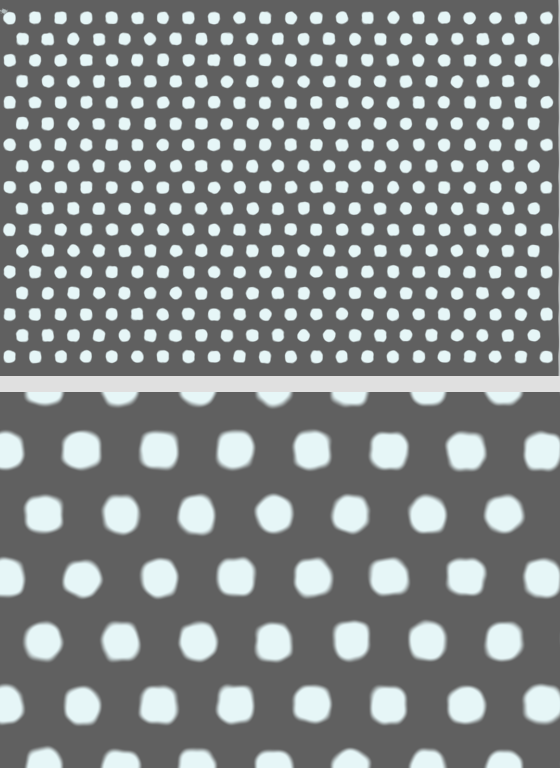
Top, the full canvas; bottom, a detail of the centre.
Reproduce this pattern procedurally as a WebGL 2 fragment shader.

```glsl
#version 300 es
precision highp float;
// Staggered rows of pale, slightly uneven hand-cut dots on a dark grey ground.

uniform vec2 u_resolution;
out vec4 fragColor;

// Lengths are fractions of the canvas height.
const vec3 GROUND = vec3(0.378, 0.378, 0.378);
const vec3 DOT = vec3(0.900, 0.965, 0.970);
const vec3 EDGE_STRIP = vec3(0.84, 0.86, 0.86);
const float ROWS = 17.0;
const float COLUMNS = 22.0;                   // shifted rows hold one dot fewer
const vec2 SPACING = vec2(0.0680, 0.05632);
const vec2 FIRST_DOT = vec2(0.0254, 0.0475);  // from the top left corner
const float RADIUS = 0.0162;
const float SOFTNESS = 0.0028;
const float JITTER = 0.0007;
const float STRETCH = 0.06;
const float WOBBLE = 0.0022;
const float WOBBLE_SCALE = 75.0;
const float STRIP_WIDTH = 0.0036;
const vec2 SCUFF_CENTRE = vec2(0.010, 0.030);
const vec2 SCUFF_SIZE = vec2(0.009, 0.0055);

vec2 hash2(vec2 p) {
    vec3 q = fract(p.xyx * vec3(0.1031, 0.1030, 0.0973));
    q += dot(q, q.yzx + 33.33);
    return fract((q.xx + q.yz) * q.zy);
}

float cornerGradient(vec2 cell, vec2 corner, vec2 f) {
    float angle = 6.28318 * hash2(cell + corner).x;
    return dot(vec2(cos(angle), sin(angle)), f - corner);
}

float gradientNoise(vec2 p) {
    vec2 cell = floor(p);
    vec2 f = fract(p);
    vec2 w = f * f * f * (f * (f * 6.0 - 15.0) + 10.0);
    float low = mix(cornerGradient(cell, vec2(0, 0), f),
                    cornerGradient(cell, vec2(1, 0), f), w.x);
    float high = mix(cornerGradient(cell, vec2(0, 1), f),
                     cornerGradient(cell, vec2(1, 1), f), w.x);
    return mix(low, high, w.y);
}

float coverage(float distance, float softness) {
    return 1.0 - smoothstep(-softness, softness, distance);
}

// Approximate distance to the nearest dot of the staggered grid.
float dotDistance(vec2 p) {
    float row = clamp(round((p.y - FIRST_DOT.y) / SPACING.y), 0.0, ROWS - 1.0);
    float shifted = mod(row, 2.0);
    float column = round((p.x - FIRST_DOT.x) / SPACING.x - 0.5 * shifted);
    column = clamp(column, 0.0, COLUMNS - 1.0 - shifted);

    vec2 id = vec2(column, row);
    vec2 place = hash2(id + 17.0) - 0.5;
    vec2 form = hash2(id + 71.0);
    vec2 centre = FIRST_DOT + (id + vec2(0.5 * shifted, 0.0)) * SPACING;
    vec2 d = p - centre - 2.0 * JITTER * place;

    // Each dot has its own height and lies between a circle and a soft square.
    float stretch = 1.0 + STRETCH * (form.x - 0.35);
    d *= vec2(stretch, 1.0 / stretch);
    float power = mix(2.0, 3.0, form.y);
    vec2 a = pow(abs(d) + 1e-5, vec2(power));
    float size = pow(a.x + a.y, 1.0 / power);
    float wobble = WOBBLE * gradientNoise(p * WOBBLE_SCALE + 5.0);
    return size - RADIUS + wobble;
}

void main() {
    vec2 p = gl_FragCoord.xy / u_resolution.y;
    p.y = 1.0 - p.y;
    float width = u_resolution.x / u_resolution.y;
    float pixel = 1.0 / u_resolution.y;
    float softness = max(SOFTNESS, 0.7 * pixel);

    vec3 colour = mix(GROUND, DOT, coverage(dotDistance(p), softness));

    // Faint scuff beside the first dot.
    float scuff = (length((p - SCUFF_CENTRE) / SCUFF_SIZE) - 1.0) * SCUFF_SIZE.y;
    scuff += 0.004 * gradientNoise(p * 160.0);
    colour = mix(colour, DOT, 0.6 * coverage(scuff, softness));

    // Uneven pale strip along the right edge.
    float strip = width - p.x - STRIP_WIDTH;
    strip += 0.002 * gradientNoise(vec2(3.5, p.y * 24.0));
    colour = mix(colour, EDGE_STRIP, 0.8 * coverage(strip, max(0.0015, 0.7 * pixel)));

    fragColor = vec4(colour, 1.0);
}
```
